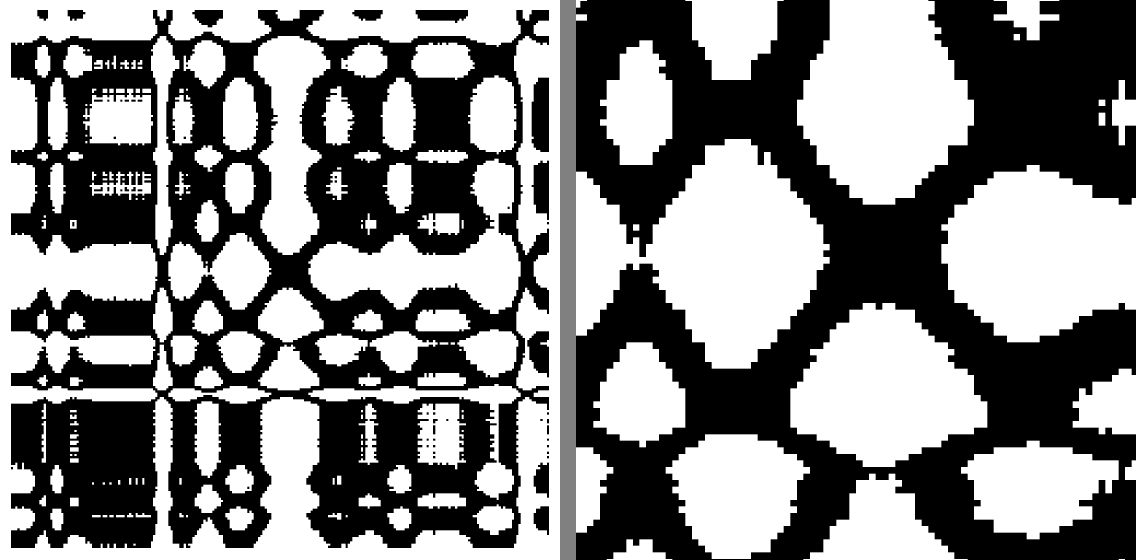
Left, the full canvas; right, a detail of the centre.
This pattern is drawn by a WebGL 2 fragment shader. Its source:

```glsl
#version 300 es
precision highp float;
// Cross recurrence plot: ink wherever two wavering signals come close in value.

uniform vec2 u_resolution;
out vec4 fragColor;

const vec3 PAPER = vec3(1.0);
const vec3 INK = vec3(0.0);
const vec2 PLOT_ORIGIN = vec2(0.01953, 0.02148);
const float PLOT_SIZE = 0.96094;
const float CELLS = 246.0;      // samples along each axis
const float TOLERANCE = 1.0;    // largest difference that counts as close
const float JITTER = 0.075;     // fine wavering of both signals
const int SUBSAMPLES = 3;       // edge smoothing per axis

// Turning points of each signal: (position along the axis, value).
const int TURNS = 23;
const vec2 ACROSS[TURNS] = vec2[TURNS](
  vec2(0.0, -0.9), vec2(0.031, -0.8), vec2(0.061, 0.95), vec2(0.085, -0.9),
  vec2(0.115, 0.9), vec2(0.158, 0.05), vec2(0.258, 0.0), vec2(0.281, 3.1),
  vec2(0.308, 0.05), vec2(0.327, 0.05), vec2(0.365, 1.85), vec2(0.422, -0.95),
  vec2(0.514, 3.05), vec2(0.604, -0.1), vec2(0.669, 1.0), vec2(0.727, -0.9),
  vec2(0.766, 1.0), vec2(0.824, 1.1), vec2(0.899, -1.2), vec2(0.926, -0.7),
  vec2(0.959, 3.0), vec2(0.982, 1.1), vec2(1.0, 1.0));
const vec2 UPWARD[TURNS] = vec2[TURNS](
  vec2(0.0, -0.9), vec2(0.061, 0.95), vec2(0.084, -0.35), vec2(0.124, 0.95),
  vec2(0.165, -0.15), vec2(0.264, -0.1), vec2(0.286, 2.8), vec2(0.306, -0.4),
  vec2(0.361, 1.7), vec2(0.382, 2.05), vec2(0.413, -0.6), vec2(0.517, 2.85),
  vec2(0.601, -0.15), vec2(0.666, 1.1), vec2(0.7, 0.95), vec2(0.728, -0.45),
  vec2(0.754, 1.2), vec2(0.801, 1.4), vec2(0.848, 1.0), vec2(0.898, -1.0),
  vec2(0.928, -0.5), vec2(0.963, 3.0), vec2(0.99, 1.5));

// Layered sines with unrelated rates, sampled once per cell.
float waver(float cell, float phase) {
  return sin(cell * 2.17 + phase) + 0.7 * sin(cell * 4.71 + 2.3 * phase)
       + 0.5 * sin(cell * 1.13 - phase);
}

// Eased path through the turning points.
float signal(vec2 turns[TURNS], float cell, float phase) {
  float t = (cell + 0.5) / CELLS;
  float value = turns[0].y;
  for (int i = 1; i < TURNS; i++) {
    value += (turns[i].y - turns[i - 1].y) * smoothstep(turns[i - 1].x, turns[i].x, t);
  }
  return value + JITTER * waver(cell, phase);
}

float insideUnit(float t) {
  return step(0.0, t) * step(t, 1.0);
}

void main() {
  float coverage = 0.0;
  for (int i = 0; i < SUBSAMPLES; i++) {
    // Column signal for this subsample
    float dx = (float(i) + 0.5) / float(SUBSAMPLES) - 0.5;
    float x = ((gl_FragCoord.x + dx) / u_resolution.x - PLOT_ORIGIN.x) / PLOT_SIZE;
    float column = signal(ACROSS, floor(x * CELLS), 0.4);

    for (int j = 0; j < SUBSAMPLES; j++) {
      // Row signal and closeness test
      float dy = (float(j) + 0.5) / float(SUBSAMPLES) - 0.5;
      float y = ((gl_FragCoord.y + dy) / u_resolution.y - PLOT_ORIGIN.y) / PLOT_SIZE;
      float row = signal(UPWARD, floor(y * CELLS), 1.9);
      coverage += step(abs(column - row), TOLERANCE) * insideUnit(x) * insideUnit(y);
    }
  }
  coverage /= float(SUBSAMPLES * SUBSAMPLES);
  fragColor = vec4(mix(PAPER, INK, coverage), 1.0);
}
```
